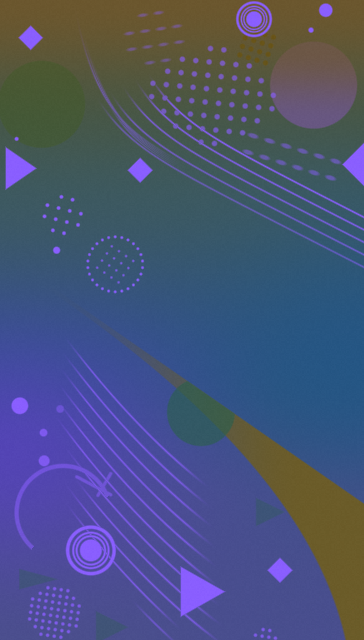
A WebGL 1 fragment shader for this background:

```glsl
precision highp float;
// Dusky gradient with a brown ribbon, violet shapes, swept lines and dot fields.

uniform vec2 u_resolution;

#define VIOLET vec3(0.54, 0.37, 1.0)
#define BROWN vec3(0.42, 0.36, 0.16)
#define GREEN vec3(0.17, 0.37, 0.30)
#define LINE_WIDTH 0.0013
#define SWEEP_SLOPE 0.51
#define GRAIN 0.012

vec2 p;           // position in canvas heights
float pixel;      // edge softness
float ink = 0.0;  // violet coverage

float hash(vec2 v) {
  vec3 q = fract(v.xyx * 0.1031);
  q += dot(q, q.yzx + 33.33);
  return fract((q.x + q.y) * q.z);
}

void add(float shape) { ink = max(ink, shape); }
float fill(float d) { return clamp(0.5 - d / pixel, 0.0, 1.0); }
float disc(float x, float y, float r) { return fill(length(p - vec2(x, y)) - r); }

float diamond(float x, float y, float r) {
  vec2 q = abs(p - vec2(x, y));
  return fill((q.x + q.y - r) * 0.707);
}

// Points right from the middle of its left side.
float triangle(float x, float y, float tall, float len) {
  vec2 q = p - vec2(x, y);
  return fill(max(-q.x, dot(vec2(q.x - len, abs(q.y)), normalize(vec2(tall, len)))));
}

float segment(vec2 a, vec2 b) {
  vec2 ab = b - a;
  float t = clamp(dot(p - a, ab) / dot(ab, ab), 0.0, 1.0);
  return fill(length(p - a - ab * t) - 0.0025);
}

float target(float x, float y, float r) {
  float d = length(p - vec2(x, y)) / r;
  float thin = min(abs(d - 0.57), abs(d - 0.71)) - 0.04;
  return fill(r * min(min(d - 0.44, thin), abs(d - 0.93) - 0.07));
}

// Tilted lattice of oval dots whose cell centres lie within reach.
float dots(float x, float y, vec2 reach, float gap, float tilt, vec2 radius) {
  float c = cos(tilt), s = sin(tilt);
  vec2 q = mat2(c, s, -s, c) * (p - vec2(x, y));
  vec2 cell = (floor(q / gap) + 0.5) * gap;
  float d = (length((q - cell) / radius) - 1.0) * min(radius.x, radius.y);
  return fill(d) * step(length(cell / reach), 1.0);
}

// Falls steeply from start, then settles on a gentle slope.
float sweep(float start, float top, float drop, float bend) {
  float decay = drop * exp(-max(p.x - start, -0.1) / bend);
  float slope = SWEEP_SLOPE + decay / bend;
  float d = abs(p.y - top + SWEEP_SLOPE * p.x - decay) / sqrt(1.0 + slope * slope);
  return fill(d - LINE_WIDTH) * smoothstep(start - 0.004, start + 0.04, p.x);
}

vec3 backdrop() {
  vec3 c = mix(vec3(0.29, 0.31, 0.54), vec3(0.18, 0.33, 0.51), smoothstep(0.2, 0.42, p.y));
  c = mix(c, vec3(0.24, 0.35, 0.37), smoothstep(0.42, 0.72, p.y));
  c = mix(c, vec3(0.28, 0.34, 0.27), smoothstep(0.68, 0.85, p.y));
  c = mix(c, vec3(0.42, 0.34, 0.18), smoothstep(0.8, 1.0, p.y));
  vec2 q = p - vec2(0.57, 0.43);
  c = mix(c, vec3(0.13, 0.34, 0.52), 0.7 * exp(-22.0 * dot(q, q)));
  float rise = (p.y - 0.3) / 0.19;
  float glow = (1.0 - smoothstep(0.0, 0.46, p.x)) * exp(-rise * rise);
  return mix(c, vec3(0.34, 0.26, 0.74), 0.85 * glow);
}

void main() {
  pixel = 1.5 / u_resolution.y;
  p = gl_FragCoord.xy / u_resolution.y;
  vec3 color = backdrop();

  // Ribbon between a straight upper edge and a curved lower edge
  float upper = (p.y - 0.536 + 0.695 * (p.x - 0.104)) * 0.82;
  float lower = (0.54 - 0.22 * p.y - 1.15 * p.y * p.y - p.x) * 0.7;
  float below = fill(upper) * fill(-lower);
  color = mix(color, vec3(0.28, 0.30, 0.58), 0.4 * below * smoothstep(0.1, 0.4, p.x));
  color = mix(color, BROWN, fill(max(upper, lower)) * smoothstep(0.06, 0.48, p.x));

  // Large soft discs and dim green triangles
  color = mix(color, GREEN, 0.65 * disc(0.314, 0.356, 0.053) * fill(upper));
  color = mix(color, vec3(0.26, 0.35, 0.16), 0.55 * disc(0.065, 0.837, 0.068));
  vec3 moon = mix(vec3(0.42, 0.34, 0.53), vec3(0.43, 0.34, 0.28), smoothstep(0.81, 0.92, p.y));
  color = mix(color, moon, 0.9 * disc(0.49, 0.867, 0.068));
  float shade = max(triangle(0.4, 0.2, 0.022, 0.045), triangle(0.03, 0.095, 0.016, 0.06));
  color = mix(color, GREEN, 0.35 * max(shade, triangle(0.15, 0.02, 0.025, 0.05)));

  // Swept lines above
  for (int i = 0; i < 5; i++) {
    float k = float(i);
    add((0.95 - 0.1 * k) * sweep(0.234 - 0.02 * k, 0.9505 - 0.0195 * k, 0.0495, 0.0456));
    float thin = sweep(0.12 + 0.011 * k, 0.889 - 0.003 * k, 0.1445 - 0.022 * k, 0.0365);
    add(0.5 * thin * (1.0 - smoothstep(0.18, 0.3, p.x)));
  }

  // Bowed lines below
  for (int i = 0; i < 11; i++) {
    float k = float(i);
    float x = p.x - 0.11;
    float d = abs(p.y - 0.462 + 0.0286 * k + 1.3 * x - 1.23 * x * x) * 0.66;
    float start = 0.108 - 0.003 * k + 0.1 * step(9.5, k) + 0.05 * hash(vec2(k, 7.0)) * step(5.5, k);
    float end = 0.33 + 0.003 * k - 0.07 * step(8.5, k);
    float span = smoothstep(start - 0.01, start + 0.04, p.x) * (1.0 - smoothstep(end - 0.06, end, p.x));
    add(0.75 * fill(d - LINE_WIDTH) * span);
  }

  // Dot fields and a dotted ring
  add(0.65 * dots(0.332, 0.85, vec2(0.098, 0.075), 0.021, 0.1, vec2(0.0042)));
  add(0.4 * dots(0.241, 0.941, vec2(0.055, 0.05), 0.025, -0.15, vec2(0.007, 0.0025)));
  add(0.5 * dots(0.456, 0.755, vec2(0.085, 0.035), 0.027, 0.3, vec2(0.008, 0.0035)));
  add(0.8 * dots(0.085, 0.043, vec2(0.043), 0.0105, 0.15, vec2(0.0026)));
  add(0.8 * dots(0.414, 0.0, vec2(0.027, 0.018), 0.0105, 0.15, vec2(0.0026)));
  add(dots(0.098, 0.664, vec2(0.034), 0.018, 0.25, vec2(0.0028)));
  add(0.8 * dots(0.18, 0.587, vec2(0.032), 0.0135, 0.6, vec2(0.0018)));
  vec2 q = p - vec2(0.18, 0.587);
  float sector = 6.2832 / 26.0;
  float angle = mod(atan(q.y, q.x), sector) - 0.5 * sector;
  add(fill(length(length(q) * vec2(cos(angle), sin(angle)) - vec2(0.043, 0.0)) - 0.0021));
  float amber = dots(0.401, 0.928, vec2(0.035), 0.014, 0.3, vec2(0.004));
  color = mix(color, BROWN * vec3(1.0, 0.9, 0.3), 0.7 * amber);

  // Open arc with a small arrow
  q = p - vec2(0.099, 0.199);
  angle = mod(atan(q.y, q.x), 6.2832);
  add(0.55 * fill(abs(length(q) - 0.073) - 0.0033) * step(0.35, angle) * step(angle, 4.0));
  add(0.55 * segment(vec2(0.12, 0.255), vec2(0.173, 0.227)));
  add(0.55 * segment(vec2(0.173, 0.26), vec2(0.153, 0.226)));

  // Solid shapes
  add(target(0.397, 0.97, 0.028));
  add(target(0.142, 0.14, 0.039));
  add(diamond(0.048, 0.941, 0.019));
  add(diamond(0.219, 0.734, 0.0195));
  add(diamond(0.4375, 0.109, 0.0195));
  add(diamond(0.57, 0.743, 0.035));
  add(triangle(0.009, 0.737, 0.033, 0.048));
  add(triangle(0.2825, 0.0755, 0.039, 0.069));
  add(disc(0.509, 0.984, 0.0105));
  add(disc(0.486, 0.953, 0.004));
  add(disc(0.031, 0.366, 0.013));
  add(0.5 * disc(0.094, 0.361, 0.006));
  add(0.8 * disc(0.068, 0.324, 0.006));
  add(0.8 * disc(0.069, 0.28, 0.0085));
  add(disc(0.0885, 0.609, 0.0055));
  add(disc(0.026, 0.783, 0.003));

  color = mix(color, VIOLET, ink) + GRAIN * (hash(floor(p * 512.0)) - 0.5);
  gl_FragColor = vec4(color, 1.0);
}
```
